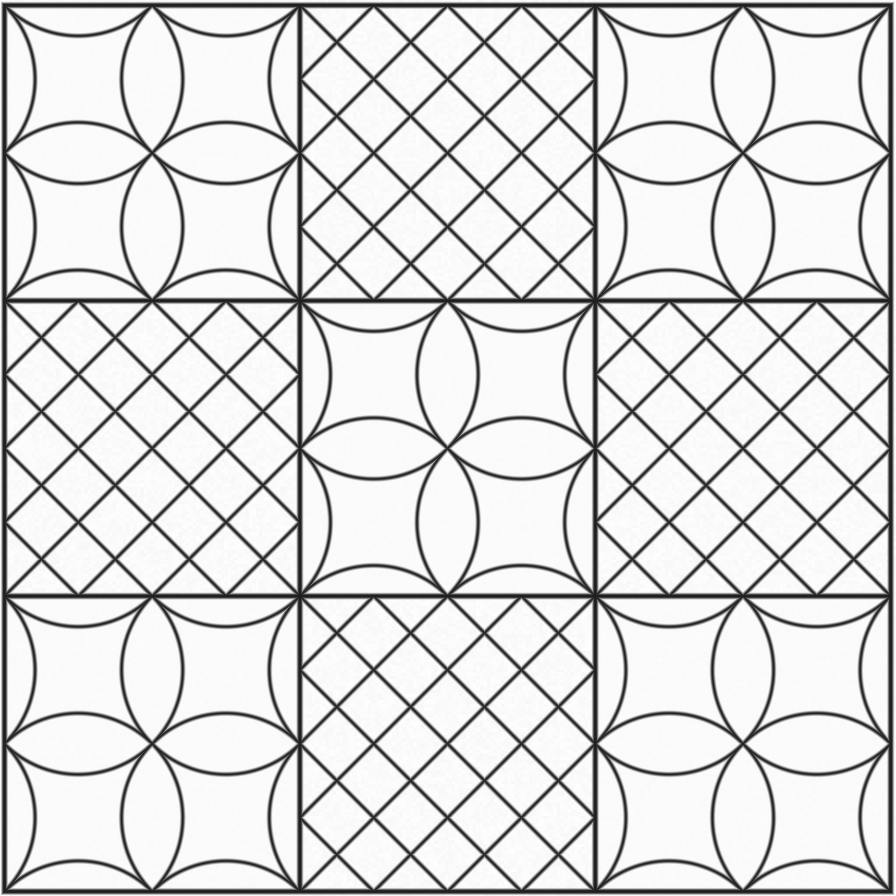
Give the GLSL for this pattern, as a three.js fragment shader.

```glsl
// A three by three checkerboard of outlined square tiles: five hold quarter-circle
// petals, four hold a diagonal lattice. Every line is a distance in canvas units,
// drawn with a soft edge in dark ink over near-white paper with a faint grain.

#define TILES 3.0
#define PITCH 0.3297
#define ORIGIN vec2(0.0050, 0.0050)
#define LATTICE_CELLS 4.0
#define THIN_HALF 0.0019
#define RULE_HALF 0.0027
#define SOFT 0.0020
#define PAPER vec3(0.985, 0.983, 0.983)
#define INK vec3(0.125, 0.122, 0.124)
#define GRAIN 0.014
#define GRAIN_CELLS 256.0

varying vec2 vUv;

float hash(vec2 p) {
  return fract(sin(dot(p, vec2(127.1, 311.7))) * 43758.55);
}

// Distance to the nearest whole number
vec2 toInteger(vec2 p) {
  return abs(p - floor(p + 0.5));
}

// Four arcs bulging into each quarter of a tile, from circles centred next door
float petals(vec2 p) {
  vec2 c = abs(fract(p * 2.0) - 0.5);
  float radius = sqrt(0.5);
  float sideArc = abs(length(c - vec2(1.0, 0.0)) - radius);
  float endArc = abs(length(c - vec2(0.0, 1.0)) - radius);
  return min(sideArc, endArc) * 0.5;
}

// Two families of diagonals that meet the tile corners
float lattice(vec2 p) {
  vec2 d = toInteger(vec2(p.x + p.y, p.x - p.y) * LATTICE_CELLS);
  return min(d.x, d.y) * sqrt(0.5) / LATTICE_CELLS;
}

float stroke(float d, float halfWidth) {
  return 1.0 - smoothstep(halfWidth - SOFT, halfWidth + SOFT, d);
}

void main() {
  vec2 q = (vUv - ORIGIN) / PITCH;
  vec2 tile = clamp(floor(q), 0.0, TILES - 1.0);
  vec2 p = q - tile;

  // Positive only in the margin around the board
  vec2 fromCentre = abs(q - 0.5 * TILES);
  float outside = max(fromCentre.x, fromCentre.y) - 0.5 * TILES;

  // Tile motif chosen by checkerboard parity
  float isLattice = step(0.5, mod(tile.x + tile.y, 2.0));
  float motif = max(mix(petals(p), lattice(p), isLattice), outside);

  // Straight rules between and around the tiles
  vec2 edge = toInteger(q);
  float rules = max(min(edge.x, edge.y), outside);

  float ink = max(stroke(motif * PITCH, THIN_HALF), stroke(rules * PITCH, RULE_HALF));

  // Paper grain, stronger behind the lattice
  float speck = hash(floor(vUv * GRAIN_CELLS)) - 0.5;
  vec3 paper = PAPER + speck * GRAIN * mix(0.5, 1.5, isLattice);

  gl_FragColor = vec4(mix(paper, INK, ink), 1.0);
}
```
